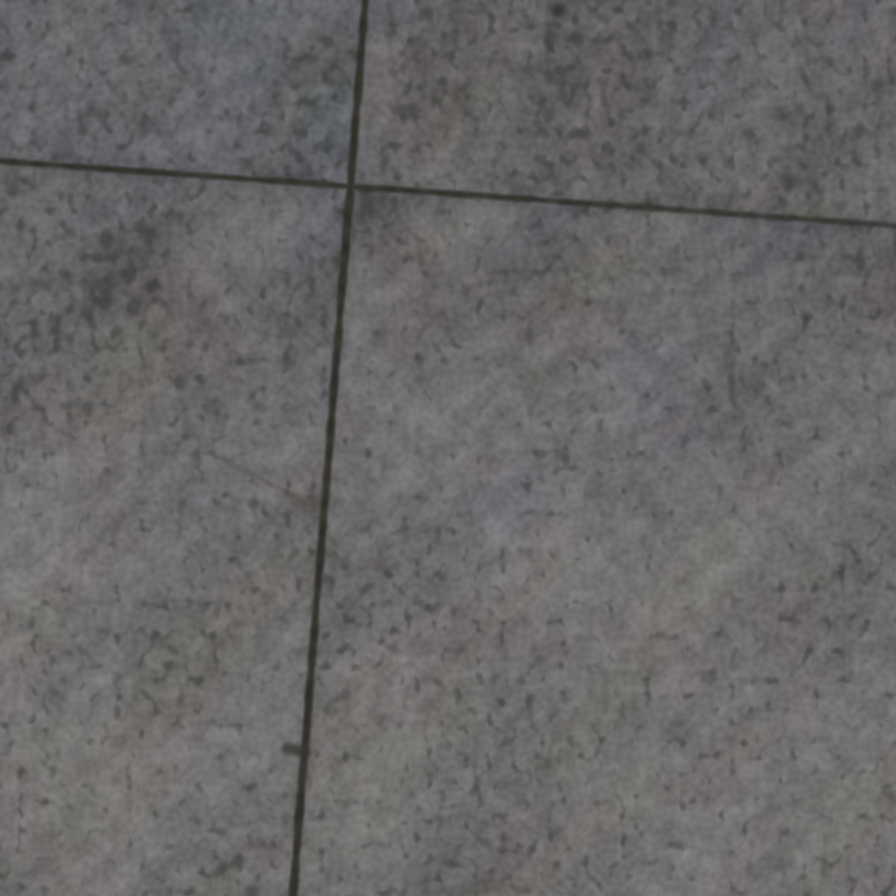
Reproduce this texture procedurally as a WebGL 2 fragment shader.

```glsl
#version 300 es
precision highp float;
// Draws four large worn granite floor tiles meeting at thin, slightly tilted dark joints.
uniform vec2 u_resolution;
out vec4 fragColor;

// Layout, in units of the canvas
const vec2 CROSSING = vec2(0.391, 0.792);
const vec2 TILT = vec2(0.081, -0.072);   // lean of upright joint, fall of level joint
const float TILE_PITCH = 1.1;
const vec2 JOINT_HALF_WIDTH = vec2(0.0042, 0.0032);
const float JOINT_BLUR = 0.0030;
const float STREAK_ANGLE = 1.2;
const float ROW_TURN = 0.45;
// Stone
const vec3 STONE_LOW = vec3(0.442, 0.440, 0.434);
const vec3 STONE_HIGH = vec3(0.396, 0.396, 0.400);
const vec3 JOINT_COLOR = vec3(0.195, 0.188, 0.165);
const vec3 SPECK_COLOR = vec3(0.235, 0.242, 0.235);
const vec3 SCRATCH_COLOR = vec3(0.33, 0.29, 0.27);
const vec3 COOL_TINT = vec3(-0.016, -0.003, 0.020);
const vec3 ROSE_TINT = vec3(0.008, -0.007, 0.002);
const float CLOUD_DEPTH = 0.13;
const float MOTTLE_DEPTH = 0.060;
const float GRAIN_DEPTH = 0.050;
const float SPECK_FREQ = 74.0;
const float GRAIN_FREQ = 125.0;

uint scramble(uint n) {
    n = (n ^ (n >> 16)) * 0x7feb352du;
    n = (n ^ (n >> 15)) * 0x846ca68bu;
    return n ^ (n >> 16);
}

float hash(vec2 cell) {
    ivec2 c = ivec2(cell);
    return float(scramble(uint(c.x) + scramble(uint(c.y))) >> 8) / 16777216.0;
}

// Dot product of a random unit gradient with the offset from its corner
float cornerSlope(vec2 cell, vec2 offset) {
    float angle = 6.28318 * hash(cell);
    return dot(vec2(cos(angle), sin(angle)), offset);
}

float gradientNoise(vec2 p) {
    vec2 cell = floor(p), f = p - cell, e = vec2(1.0, 0.0);
    vec2 w = f * f * f * (f * (f * 6.0 - 15.0) + 10.0);
    float low = mix(cornerSlope(cell, f), cornerSlope(cell + e, f - e), w.x);
    float high = mix(cornerSlope(cell + e.yx, f - e.yx), cornerSlope(cell + 1.0, f - 1.0), w.x);
    return mix(low, high, w.y);
}

float fbm(vec2 p) {
    float sum = 0.0, gain = 0.6;
    for (int i = 0; i < 4; i++) {
        sum += gain * gradientNoise(p);
        p = mat2(1.6, 1.2, -1.2, 1.6) * p + 7.3;
        gain *= 0.5;
    }
    return sum;
}

float segmentDistance(vec2 p, vec2 a, vec2 b) {
    vec2 ab = b - a;
    return length(p - a - ab * clamp(dot(p - a, ab) / dot(ab, ab), 0.0, 1.0));
}

float softSpot(vec2 p, vec2 center, float radius) {
    vec2 d = (p - center) / radius;
    return exp(-dot(d, d));
}

vec3 granite(vec2 p, vec2 tile) {
    vec2 q = p + tile * vec2(17.3, 9.1) + 40.0;
    float angle = STREAK_ANGLE + ROW_TURN * tile.y, upper = 1.0 + tile.y;
    vec2 along = vec2(cos(angle), sin(angle));
    vec2 s = vec2(dot(q, along), dot(q, vec2(-along.y, along.x)));
    // Broad diagonal bands, cloudy tone and mineral tints
    float band = fbm(s * vec2(2.2, 8.0)), cloud = fbm(q * 6.0 + 3.0);
    float pale = softSpot(p, vec2(0.48, 0.46), 0.10);
    float dense = softSpot(p, vec2(0.06, 0.66), 0.17) + 0.7 * softSpot(p, vec2(0.43, 0.73), 0.07);
    vec3 color = mix(STONE_LOW, STONE_HIGH, smoothstep(0.1, 1.0, p.y + 0.12 * p.x));
    color += CLOUD_DEPTH * (0.6 * band + 0.5 * cloud) + 0.022 * pale - 0.012 * dense;
    color += COOL_TINT * (1.3 * fbm(s * vec2(3.0, 9.0) + 21.0) + 0.4 * upper * step(tile.x, -0.5));
    color += ROSE_TINT * (2.0 * fbm(q * 8.0 + 33.0) + 0.3);
    // Soft mottling and fine crystals
    color += MOTTLE_DEPTH * gradientNoise(s * vec2(34.0, 44.0) + 15.0);
    color += GRAIN_DEPTH * (gradientNoise(q * GRAIN_FREQ) + 0.6 * gradientNoise(s * GRAIN_FREQ * 0.5));
    // Dark specks, gathered in dark bands and along a bent vein
    vec2 bend = vec2(0.58, 0.38);
    float vein = min(segmentDistance(p, vec2(0.36, 0.24), bend), segmentDistance(p, bend, vec2(0.66, 0.58)));
    float density = 0.15 * upper - 0.8 * band - 0.4 * cloud - 0.3 * pale + 0.3 * dense;
    density += 0.4 * exp(-vein / 0.022);
    float speck = gradientNoise(q * SPECK_FREQ * vec2(1.0, 0.8)) + 0.35 * gradientNoise(q * SPECK_FREQ * 1.7);
    float fleck = gradientNoise(q * SPECK_FREQ * vec2(0.66, 0.5) + 11.0);
    color = mix(color, SPECK_COLOR, 0.62 * smoothstep(0.12, 0.80, speck + 0.5 * density));
    return mix(color, SPECK_COLOR, 0.60 * smoothstep(0.30, 0.75, fleck + 0.45 * density));
}

void main() {
    vec2 p = gl_FragCoord.xy / u_resolution;
    float blur = max(JOINT_BLUR, 1.0 / min(u_resolution.x, u_resolution.y));
    vec2 fromCrossing = p - CROSSING;
    vec2 grid = fromCrossing - TILT * fromCrossing.yx;
    vec3 color = granite(p, floor(grid / TILE_PITCH));
    // Faint scratch, a chip beside the upright joint and a pit near the top
    float scratch = segmentDistance(p, vec2(0.24, 0.492), vec2(0.352, 0.434));
    color = mix(color, SCRATCH_COLOR, 0.4 * (1.0 - smoothstep(0.0, 0.006, scratch)));
    float chip = segmentDistance(p, vec2(0.321, 0.165), vec2(0.340, 0.161));
    color = mix(color, JOINT_COLOR, 0.65 * (1.0 - smoothstep(0.002, 0.010, chip)));
    color = mix(color, JOINT_COLOR, 0.85 * softSpot(p, vec2(0.623, 0.988), 0.009));
    // Joints with uneven, softly stained edges; the level one fades to the right
    vec2 edge = abs(grid - TILE_PITCH * round(grid / TILE_PITCH));
    float wear = gradientNoise(p * 38.0 + 90.0);
    vec2 halfWidth = JOINT_HALF_WIDTH * (1.0 + 0.35 * wear);
    vec2 line = 1.0 - smoothstep(halfWidth - blur, halfWidth + blur, edge);
    line.y *= 0.95 - 0.22 * smoothstep(0.4, 1.0, p.x);
    vec2 stain = exp(-edge / 0.007) * (0.14 + 0.25 * wear);
    color *= 1.0 - max(max(stain.x, stain.y), 0.0);
    vec3 grout = JOINT_COLOR * (1.0 + 0.3 * gradientNoise(p * 60.0));
    fragColor = vec4(mix(color, grout, 0.95 * max(line.x, line.y)), 1.0);
}
```
